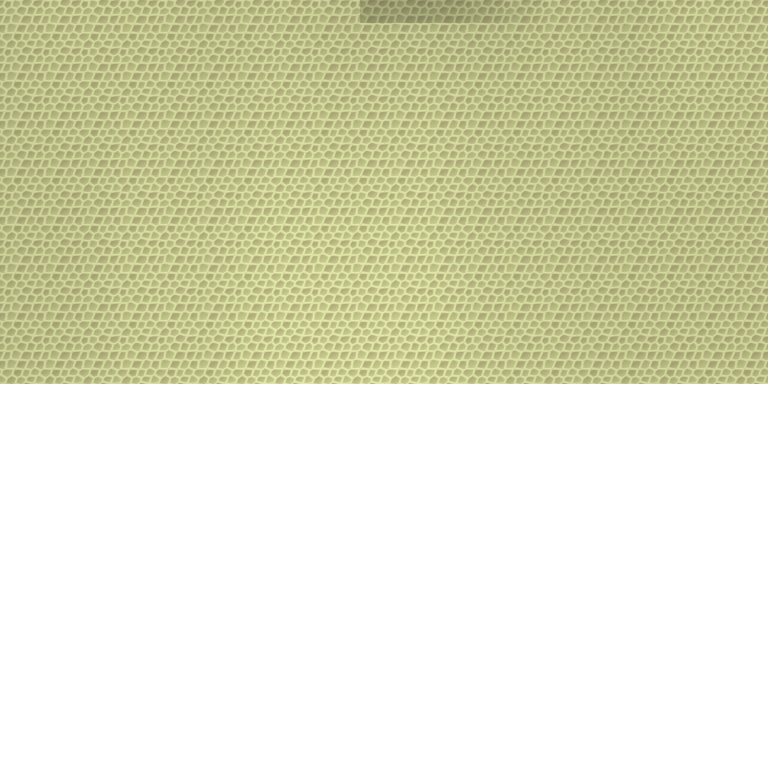
Reproduce this pattern procedurally as a WebGL 1 fragment shader.

```glsl
precision highp float;
// Embossed pebble weave over the upper half of the canvas, white below.
// A tile of slanted, staggered Voronoi cells repeats 20 by 16 times per canvas;
// each cell has a pale rim and a shaded pit, under a soft glow and a top shadow.

uniform vec2 u_resolution;

const vec2 TILE_CELLS = vec2(4.0, 6.0);
const vec2 TILE_REPEATS = vec2(20.0, 16.0);
const float FIELD_BOTTOM = 0.5;
const float JITTER = 0.42;
const float SLANT = 0.32;
const float RIM_WIDTH = 0.30;
const float PIT_START = 0.10;
const float PIT_END = 0.46;

const vec3 RIM_COLOR = vec3(0.855, 0.875, 0.645);
const vec3 BODY_COLOR = vec3(0.765, 0.790, 0.550);
const vec3 PIT_COLOR = vec3(0.670, 0.648, 0.465);
const vec3 PAPER_COLOR = vec3(1.0);

const vec2 GLOW_CENTER = vec2(0.46, 0.54);
const vec2 GLOW_RADIUS = vec2(0.27, 0.34);
const float GLOW_GAIN = 0.085;
const float BASE_GAIN = 0.965;
const float STREAK_GAIN = 0.03;
const float SHADOW_LEFT = 0.469;
const float SHADOW_BOTTOM = 0.970;
const float SHADOW_GAIN = 0.15;

vec2 hash2(vec2 p) {
  vec2 q = vec2(dot(p, vec2(127.1, 311.7)), dot(p, vec2(269.5, 183.3)));
  return fract(sin(q) * 43758.5);
}

float valueNoise(vec2 p) {
  vec2 i = floor(p);
  vec2 f = fract(p);
  f = f * f * (3.0 - 2.0 * f);
  float low = mix(hash2(i).x, hash2(i + vec2(1.0, 0.0)).x, f.x);
  float high = mix(hash2(i + vec2(0.0, 1.0)).x, hash2(i + 1.0).x, f.x);
  return mix(low, high, f.y);
}

// Rim and pit shading of the repeating cells; p counts cells.
vec3 pebbleColor(vec2 p) {
  vec2 base = floor(p);
  float nearest = 9.0;
  float second = 9.0;
  vec2 offset = vec2(0.0);
  float tone = 0.0;
  for (int j = -2; j <= 2; j++) {
    for (int i = -2; i <= 2; i++) {
      vec2 cell = base + vec2(float(i), float(j));
      vec2 random = hash2(mod(cell, TILE_CELLS) + 3.0);
      float stagger = 0.5 * mod(cell.y, 2.0) - 0.25;
      vec2 seed = cell + 0.5 + JITTER * (random - 0.5);
      seed.x += stagger;
      vec2 d = p - seed;
      d.y -= SLANT * d.x;
      float dist = length(d);
      if (dist < nearest) {
        second = nearest;
        nearest = dist;
        offset = d;
        tone = random.x;
      } else {
        second = min(second, dist);
      }
    }
  }
  float wall = second - nearest;
  float light = clamp(0.75 - 0.9 * offset.y + 0.3 * offset.x, 0.0, 1.0);
  float rim = (1.0 - smoothstep(0.03, RIM_WIDTH, wall)) * mix(0.55, 1.0, light);
  float pit = smoothstep(PIT_START, PIT_END, wall);
  pit *= clamp(0.65 + 0.8 * offset.y - 0.3 * offset.x, 0.0, 1.0);
  pit *= mix(0.75, 1.25, tone);
  vec3 color = mix(BODY_COLOR, PIT_COLOR, clamp(pit, 0.0, 1.0));
  return mix(color, RIM_COLOR, rim);
}

// Broad uneven lighting of the whole field.
float fieldLight(vec2 uv) {
  vec2 g = (uv - GLOW_CENTER) / GLOW_RADIUS;
  float glow = exp(-dot(g, g));
  float streak = valueNoise(uv * vec2(11.0, 3.0)) - 0.5;
  return BASE_GAIN + GLOW_GAIN * glow + STREAK_GAIN * streak;
}

// Crisp shadow strip at the top that fades to the right, with a soft halo.
float topShadow(vec2 uv, float pixel) {
  float strip = smoothstep(-pixel, pixel, uv.x - SHADOW_LEFT);
  strip *= smoothstep(-pixel, pixel, uv.y - SHADOW_BOTTOM);
  strip *= 1.0 - smoothstep(0.54, 0.74, uv.x);
  vec2 h = (uv - vec2(0.59, 1.0)) / vec2(0.17, 0.09);
  return 1.0 - SHADOW_GAIN * strip - 0.05 * exp(-dot(h, h));
}

void main() {
  vec2 uv = gl_FragCoord.xy / u_resolution;
  float pixel = 0.5 / u_resolution.y;
  vec3 weave = pebbleColor(uv * TILE_CELLS * TILE_REPEATS);
  weave *= fieldLight(uv) * topShadow(uv, pixel);
  float field = smoothstep(-pixel, pixel, uv.y - FIELD_BOTTOM);
  gl_FragColor = vec4(mix(PAPER_COLOR, weave, field), 1.0);
}
```
